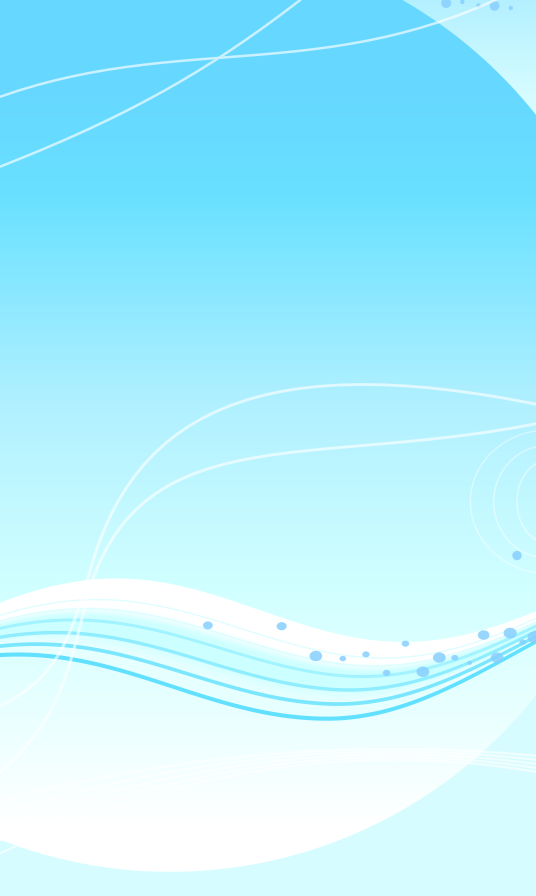
A Shadertoy shader for this background:

```glsl
float px;

float hash(float n) { return fract(sin(n * 12.9898) * 43758.5453); }

float ramp(float a, float b, float v) { return clamp((v - a) / (b - a), 0.0, 1.0); }

float cover(float d) { return clamp(0.5 - d / px, 0.0, 1.0); }

float segment(vec2 p, vec2 a, vec2 b) {
    vec2 ab = b - a;
    return length(p - a - ab * clamp(dot(p - a, ab) / dot(ab, ab), 0.0, 1.0));
}

// Distance to a cubic curve, taken as a chain of short segments
float curve(vec2 p, vec2 a, vec2 b, vec2 c, vec2 d) {
    float nearest = 1.0;
    vec2 last = a;
    for (int i = 1; i <= 28; i++) {
        float t = float(i) / 28.0, s = 1.0 - t;
        vec2 next = s*s*s*a + 3.0*s*s*t*b + 3.0*s*t*t*c + t*t*t*d;
        nearest = min(nearest, segment(p, last, next));
        last = next;
    }
    return nearest;
}

float ribbonTop(float x) {
    return 0.319 + 0.0365 * cos(9.46 * (x - 0.124)) + 0.24 * pow(abs(x - 0.29), 3.0) * sign(x - 0.29);
}

float ribbonBottom(float x) {
    float lift = max(x - 0.365, 0.0);
    return 0.2337 + 0.0358 * cos(9.1 * (x - 0.02)) + 0.58 * lift * lift;
}

vec3 sky(float y) {
    vec3 c = mix(vec3(0.41, 0.88, 1.0), vec3(0.40, 0.845, 1.0), ramp(0.77, 0.9, y));
    c = mix(c, vec3(0.69, 0.94, 1.0), ramp(0.78, 0.55, y));
    c = mix(c, vec3(0.82, 1.0, 1.0), ramp(0.55, 0.34, y));
    return mix(c, vec3(1.0), ramp(0.34, 0.075, y));
}

void mainImage(out vec4 fragColor, in vec2 fragCoord) {
    px = 1.0 / iResolution.y;
    vec2 p = fragCoord * px;
    vec3 white = vec3(1.0), cyan = vec3(0.38, 0.88, 1.0), dotBlue = vec3(0.53, 0.81, 1.0);
    vec3 col = sky(p.y);

    // Pale corner
    vec3 corner = mix(vec3(0.84, 0.99, 1.0), vec3(0.70, 0.94, 1.0), ramp(0.89, 1.0, p.y));
    col = mix(col, corner, cover(0.521 - length(p - vec2(0.190, 0.548))));

    // Faint rings at the right edge
    for (int i = 0; i < 3; i++) {
        float k = float(i);
        vec2 radii = vec2(0.087 - 0.026 * k, 0.080 - 0.017 * k);
        float d = abs(length((p - vec2(0.612, 0.440)) / radii) - 1.0) * radii.x;
        col = mix(col, white, 0.45 * cover(d - 0.0008));
    }

    // Fan of fine arcs near the floor
    for (int i = 0; i < 5; i++) {
        float k = float(i), x = p.x - 0.44;
        float y = 0.164 - 0.003 * k - (0.30 + 0.06 * k) * x * x;
        col = mix(col, white, 0.65 * cover(abs(p.y - y) - 0.0012));
    }

    // Ribbon body: white above, fading to pale cyan
    float top = ribbonTop(p.x), bottom = ribbonBottom(p.x);
    float across = (top - p.y) / (top - bottom);
    vec3 body = mix(white, vec3(0.80, 1.0, 1.0), smoothstep(0.30, 0.46, across));
    body = mix(body, vec3(0.90, 1.0, 1.0), smoothstep(0.6, 0.8, across));
    col = mix(col, body, cover(max(p.y - top, bottom - p.y)));

    // Lines that follow the ribbon
    for (int i = 0; i < 3; i++) {
        float y = mix(top, bottom, 0.24 + 0.11 * float(i));
        col = mix(col, vec3(0.82, 0.99, 1.0), 0.7 * cover(abs(p.y - y) - 0.0008));
    }
    for (int i = 0; i < 4; i++) {
        float k = float(i);
        float y = mix(top, bottom, 1.0 - 0.17 * k);
        col = mix(col, cyan, (1.0 - 0.2 * k) * cover(abs(p.y - y) - 0.0023 + 0.0002 * k));
    }

    // Spots along the ribbon and in the corner
    for (int i = 0; i < 16; i++) {
        float k = float(i);
        float x = 0.232 + 0.365 * pow(k / 15.0, 0.55);
        vec2 c = vec2(x, ribbonTop(x) - 0.036 * abs(cos(1.3 * k)));
        float r = mix(0.002, 0.0075, hash(k + 3.0));
        col = mix(col, dotBlue, 0.85 * cover(length((p - c) * vec2(0.9, 1.1)) - r));
    }
    for (int i = 0; i < 5; i++) {
        float k = float(i);
        vec2 c = vec2(0.498 + 0.018 * k, 0.999 - 0.010 * hash(k + 1.0));
        col = mix(col, dotBlue, 0.85 * cover(length(p - c) - 0.0035 - 0.002 * cos(2.1 * k)));
    }
    col = mix(col, dotBlue, 0.85 * cover(length(p - vec2(0.577, 0.380)) - 0.0052));

    // Crossing strands at the top
    float strands = min(
        curve(p, vec2(0.0, 0.892), vec2(0.195, 0.961), vec2(0.352, 0.909), vec2(0.553, 1.0)),
        curve(p, vec2(0.0, 0.814), vec2(0.143, 0.870), vec2(0.234, 0.922), vec2(0.335, 1.0)));
    col = mix(col, white, 0.65 * cover(strands - 0.0014));

    // Long strands sweeping down through the ribbon
    float upper = min(
        curve(p, vec2(0.598, 0.549), vec2(0.299, 0.609), vec2(0.156, 0.544), vec2(0.104, 0.375)),
        curve(p, vec2(0.104, 0.375), vec2(0.078, 0.284), vec2(0.065, 0.245), vec2(0.0, 0.212)));
    float lower = min(
        curve(p, vec2(0.598, 0.527), vec2(0.352, 0.479), vec2(0.169, 0.531), vec2(0.104, 0.355)),
        curve(p, vec2(0.104, 0.355), vec2(0.078, 0.271), vec2(0.078, 0.206), vec2(0.0, 0.138)));
    col = mix(col, white, 0.62 * cover(min(upper, lower) - 0.0016));

    fragColor = vec4(col, 1.0);
}
```
